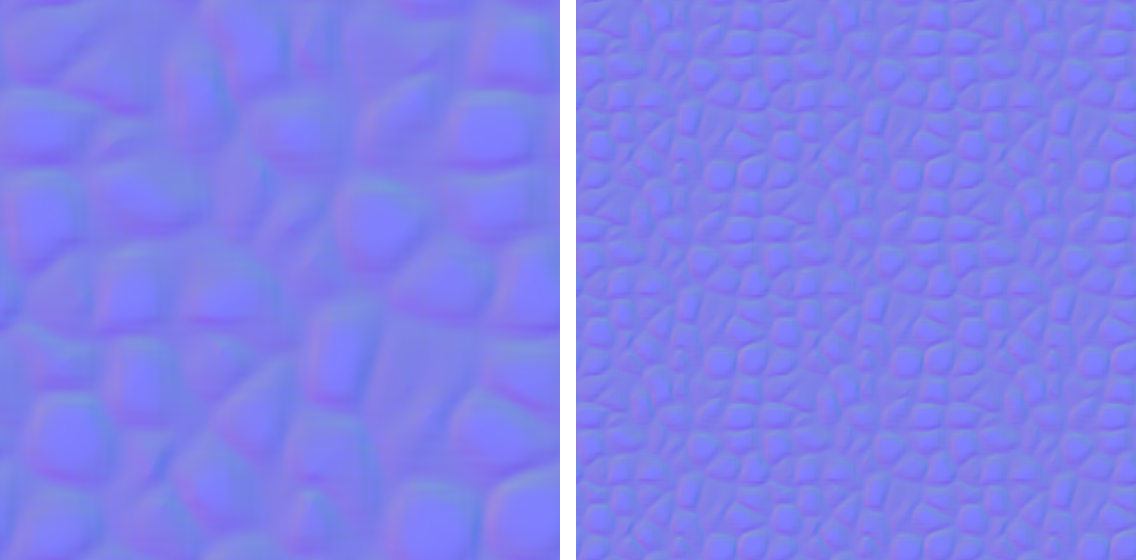
Left: one tile. Right: repeated 3 by 3.
This texture map is drawn by a three.js fragment shader. Its source:

```glsl
// Tileable normal map of softly rounded, irregular cobblestones.
varying vec2 vUv;

const vec2 STONES = vec2(6.0, 7.0);   // stones across and up
const float STONE_SCALE = 6.5;        // mean stones per canvas side
const float JOINT_SHARPNESS = 6.5;
const float TILT = 0.025;
const float JOINT_SHADE = 0.085;
const vec3 FLAT_NORMAL = vec3(0.5, 0.5, 0.995);

vec3 hash3(vec2 p) {
  vec3 q = fract(p.xyx * vec3(0.1031, 0.1030, 0.0973) + 0.137);
  q += dot(q, q.yxz + 33.33);
  return fract((q.xxy + q.yzz) * q.zyx);
}

// Gradient noise that wraps after a whole number of lattice cells.
float latticeSlope(vec2 corner, vec2 offset, vec2 period, float seed) {
  float angle = 6.28318 * hash3(mod(corner, period) + seed).x;
  return dot(vec2(cos(angle), sin(angle)), offset);
}

float gradientNoise(vec2 uv, vec2 period, float seed) {
  vec2 p = uv * period;
  vec2 i = floor(p);
  vec2 f = p - i;
  vec2 u = f * f * f * (f * (f * 6.0 - 15.0) + 10.0);
  vec2 e = vec2(0.0, 1.0);
  float bottom = mix(latticeSlope(i, f, period, seed),
                     latticeSlope(i + e.yx, f - e.yx, period, seed), u.x);
  float top = mix(latticeSlope(i + e.xy, f - e.xy, period, seed),
                  latticeSlope(i + e.yy, f - e.yy, period, seed), u.x);
  return mix(bottom, top, u.y);
}

// Distance between a circle's and a square's, so joints favour the axes.
float squarishLength(vec2 v) {
  vec2 a = abs(v) + 0.0001;
  return pow(a.x * a.x * a.x + a.y * a.y * a.y, 1.0 / 3.0);
}

// Soft cellular height: 1 on a stone, about 0.5 in a joint, less at corners.
float stoneHeight(vec2 uv, vec2 count, float sharpness) {
  vec2 p = uv * count;
  vec2 cell = floor(p);
  float sum = 0.0;
  float sumSquares = 0.0;
  for (int y = -2; y <= 2; y++) {
    for (int x = -2; x <= 2; x++) {
      vec2 id = cell + vec2(float(x), float(y));
      vec2 wrapped = mod(id, count);
      vec3 place = hash3(wrapped + 11.0);
      vec3 form = hash3(wrapped + 47.0);
      vec2 center = id + 0.5 + 0.8 * (place.xy - 0.5);
      float stretch = exp2(0.9 * (form.x - 0.55));
      vec2 v = (p - center) / count * STONE_SCALE;
      float d = squarishLength(v * vec2(1.0 / stretch, stretch)) - 0.3 * form.y;
      float weight = exp(-sharpness * d);
      sum += weight;
      sumSquares += weight * weight;
    }
  }
  return sumSquares / (sum * sum);
}

vec2 warp(vec2 uv, float amount) {
  vec2 period = vec2(9.0);
  return uv + amount * vec2(gradientNoise(uv, period, 3.0),
                            gradientNoise(uv, period, 29.0));
}

float surface(vec2 uv) {
  return stoneHeight(warp(uv, 0.022), STONES, JOINT_SHARPNESS);
}

void main() {
  // Slope by central differences, per stone width
  vec2 e = vec2(0.004, 0.0);
  float right = surface(vUv + e.xy);
  float left = surface(vUv - e.xy);
  float up = surface(vUv + e.yx);
  float down = surface(vUv - e.yx);
  float height = 0.25 * (right + left + up + down);
  vec2 slope = vec2(right - left, up - down) / (2.0 * e.x * STONE_SCALE);

  // Fine streaks that run along the joints
  vec2 streak = vec2(gradientNoise(vUv, vec2(64.0, 7.0), 61.0),
                     gradientNoise(vUv, vec2(7.0, 64.0), 83.0));
  slope *= 1.0 + 0.8 * streak;

  // Encode the tilt; joints and upper edges lose some blue
  vec2 tilt = TILT * slope * vec2(1.0, -1.0);
  float joint = smoothstep(0.0, 0.32, 1.0 - height);
  float shade = JOINT_SHADE * joint * (1.0 + 0.3 * (streak.x + streak.y));
  float blueLoss = shade + 0.35 * tilt.y;
  gl_FragColor = vec4(FLAT_NORMAL + vec3(tilt, -blueLoss), 1.0);
}
```
